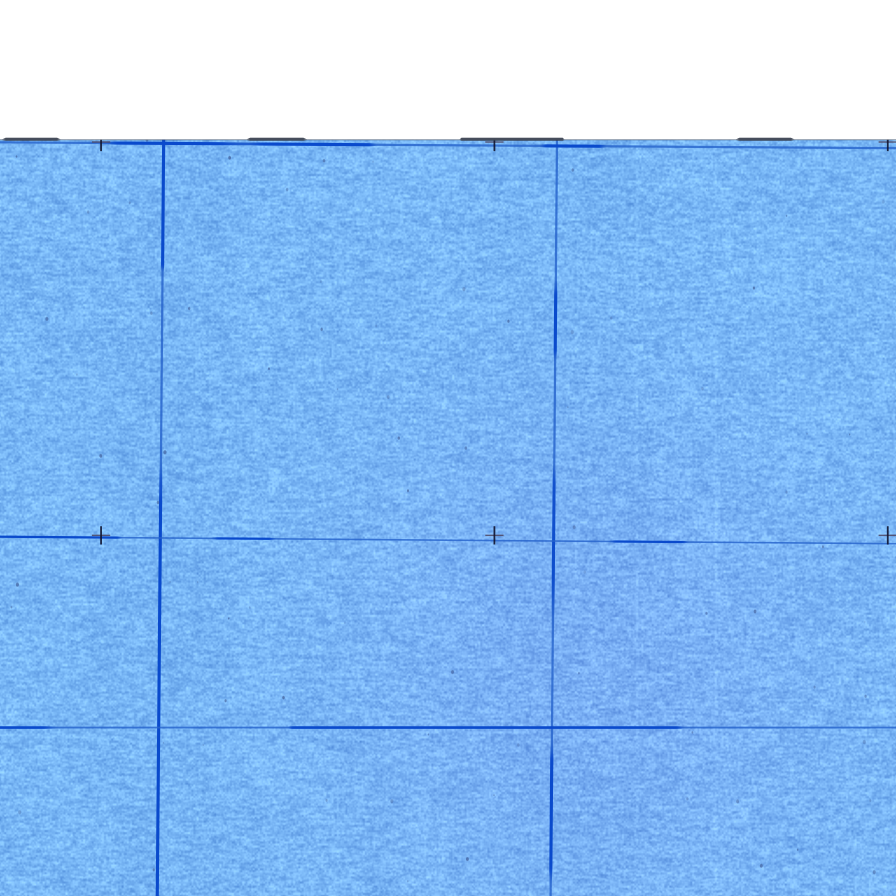
A WebGL 1 fragment shader for this pattern:

```glsl
precision highp float;
// A sheet of blue woven cloth under a white margin, ruled with thin blue lines
// that lean slightly and vary in ink, plus a square lattice of dark plus marks.
// Cloth is layered value noise; rules and marks are repeated distance functions.

uniform vec2 u_resolution;

const vec3 CLOTH      = vec3(0.48, 0.71, 0.96);
const vec3 CLOTH_STEP = vec3(0.050, 0.052, 0.034); // light to dark weave swing
const vec3 INK        = vec3(0.15, 0.39, 0.80);
const vec3 INK_HEAVY  = vec3(0.04, 0.29, 0.80);
const vec3 MARK       = vec3(0.07, 0.09, 0.20);
const vec3 MARK_PALE  = vec3(0.30, 0.27, 0.38);
const vec3 EDGE       = vec3(0.20, 0.23, 0.29);

const float PERIOD      = 0.4390;  // spacing of columns and plus marks
const float COLUMN_X    = 0.1755;
const float COLUMN_LEAN = 0.0085;
const float ROW_Y       = 0.4010;  // full row, falling to the right
const float ROW_LEAN    = -0.0078;
const float HALF_ROW_Y  = 0.1880;
const float TOP_RULE_Y  = 0.8412;
const float TOP_LEAN    = -0.0066;
const float SHEET_TOP   = 0.8440;
const vec2  MARK_ORIGIN = vec2(0.1128, 0.4025);
const float MARK_ARM    = 0.0102;
const float RULE_HALF   = 0.0010;
const float SPECK_GRID  = 15.0;

float hash(vec2 p) {
  vec3 q = fract(vec3(p.xyx) * 0.1031);
  q += dot(q, q.yzx + 33.33);
  return fract((q.x + q.y) * q.z);
}

float noise(vec2 p) {
  vec2 i = floor(p), f = fract(p);
  f = f * f * (3.0 - 2.0 * f);
  return mix(mix(hash(i), hash(i + vec2(1.0, 0.0)), f.x),
             mix(hash(i + vec2(0.0, 1.0)), hash(i + 1.0), f.x), f.y);
}

// Signed offset to the nearest multiple of the period.
float nearest(float x) {
  return mod(x + 0.5 * PERIOD, PERIOD) - 0.5 * PERIOD;
}

float stroke(float d, float halfWidth, float px) {
  return clamp((halfWidth - abs(d)) / px + 0.5, 0.0, 1.0);
}

// Ruled line whose ink thickens and darkens in short runs along its length.
vec3 rule(vec3 col, float d, float along, float seed, float weight, float px) {
  float heavy = smoothstep(0.58, 0.66, noise(vec2(along * 11.0, seed)));
  float cover = stroke(d, RULE_HALF * weight * (1.0 + 0.4 * heavy), px);
  return mix(col, mix(INK, INK_HEAVY, heavy), cover * mix(0.82, 1.0, heavy));
}

// Small dark flecks, at most one per grid cell.
float specks(vec2 p, float px) {
  vec2 cell = floor(p * SPECK_GRID);
  vec2 spot = 0.15 + 0.7 * vec2(hash(cell + 7.1), hash(cell + 19.7));
  float d = length((fract(p * SPECK_GRID) - spot) * vec2(1.0, 0.75)) / SPECK_GRID;
  float size = mix(0.0006, 0.0018, hash(cell + 41.3));
  return step(0.62, hash(cell + 3.9)) * stroke(d, size, px)
         * mix(0.2, 0.65, hash(cell + 53.0));
}

vec3 cloth(vec2 p, float px) {
  // Fine grain, horizontal threads and soft blotches.
  float weave = noise(p * vec2(350.0, 400.0)) + noise(p * vec2(95.0, 384.0) + 31.0)
              + noise(p * vec2(512.0, 470.0) + 77.0) - 1.5;
  float blotch = noise(p * vec2(28.0, 40.0) + 9.0) - 0.5;
  // Faint vertical bands and a pair of pale streaks.
  float band = noise(vec2(p.x * 17.0, 5.0)) - 0.5;
  float streak = stroke(abs(p.x - 0.755) - 0.044, 0.0015, 0.002)
               * noise(vec2(p.x * 60.0, p.y * 45.0));
  vec3 col = CLOTH + CLOTH_STEP * (2.0 * weave + 0.4 * blotch + 0.3 * band + 0.9 * streak);
  // Slight violet tint low and right of centre, cyan toward the left.
  vec2 fromTint = p - vec2(0.67, 0.25);
  float violet = exp(-12.0 * dot(fromTint, fromTint));
  col += mix(vec3(-0.004, 0.010, 0.004), vec3(0.0, -0.022, -0.002), violet);
  return mix(col, vec3(0.22, 0.32, 0.55), specks(p, px));
}

void main() {
  vec2 p = gl_FragCoord.xy / u_resolution;
  float px = 1.0 / min(u_resolution.x, u_resolution.y);
  vec3 col = cloth(p, px);

  // Ruled columns and rows.
  float column = p.x - COLUMN_X - COLUMN_LEAN * p.y;
  float columnId = floor(column / PERIOD + 0.5);
  col = rule(col, nearest(column), p.y, 2.0 + columnId * 5.0, 1.25, px);
  col = rule(col, p.y - ROW_Y - ROW_LEAN * p.x, p.x, 23.0, 0.9, px);
  col = rule(col, p.y - HALF_ROW_Y, p.x, 37.0, 1.05, px);
  col = rule(col, p.y - TOP_RULE_Y - TOP_LEAN * p.x, p.x, 48.0, 1.25, px);

  // Plus marks: strong upright, fainter crossbar.
  vec2 m = vec2(nearest(p.x - MARK_ORIGIN.x), nearest(p.y - MARK_ORIGIN.y));
  float bar = stroke(m.y, 0.0008, px) * stroke(m.x, MARK_ARM, px);
  float upright = stroke(m.x, 0.0010, px) * stroke(m.y, MARK_ARM, px);
  col = mix(col, MARK_PALE, 0.85 * bar);
  col = mix(col, MARK, 0.92 * upright);

  // White margin, then the worn sheet edge with broken dark runs.
  col = mix(col, vec3(1.0), clamp((p.y - SHEET_TOP) / px + 0.5, 0.0, 1.0));
  float wave = cos(6.2832 * (p.x - 0.035) / 0.273);
  float middle = p.x - 0.53;
  float run = smoothstep(0.0, 0.08, wave - 0.72 + 0.75 * exp(-90.0 * middle * middle));
  float edge = stroke(p.y - SHEET_TOP - 0.0006 * run, mix(0.0006, 0.0017, run), px);
  col = mix(col, EDGE, edge * mix(0.5, 0.9, run));

  gl_FragColor = vec4(clamp(col, 0.0, 1.0), 1.0);
}
```
